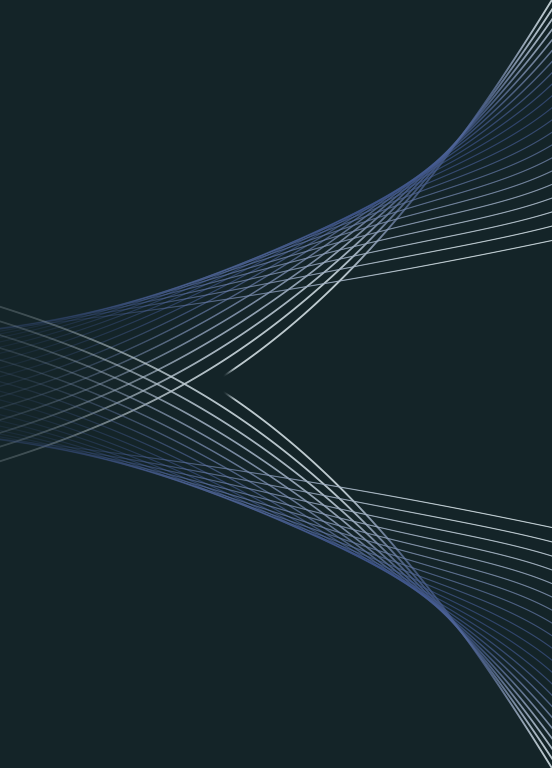
A WebGL 1 fragment shader for this background:

```glsl
precision highp float;
// Two mirrored wings of fine curved strands on a dark teal field.
// Each wing blends a steep and a flat guide curve with a bulge between them;
// strands shift from pale at the rims to blue inside and fade to the left.

uniform vec2 u_resolution;

const int STRANDS = 21;
const vec3 FIELD = vec3(0.078, 0.141, 0.157);
const vec3 BLUE = vec3(0.25, 0.34, 0.57);
const vec3 PALE = vec3(0.77, 0.82, 0.84);

// Guide curves: height above the middle, in canvas widths
float steepGuide(float x) {
  return -0.168 + x * (0.321 + x * (0.136 + 0.407 * x))
    + 0.2 * x * x * x * x * (1.0 - x);
}

float flatGuide(float x) {
  return 0.1 + x * (0.11 + 0.05 * x);
}

float bulge(float x) {
  float x3 = x * x * x;
  return 0.308 + x * (0.148 + x * (1.094 - 1.46 * x))
    - 1.6 * x3 * x3 * (1.0 - x);
}

// Height of the strand at blend s, from steep (0) to flat (1)
float strandHeight(float x, float s) {
  return mix(steepGuide(x), flatGuide(x), s) + bulge(x) * s * (1.0 - s);
}

// How pale a strand is: its rims are white, its middle is blue
float paleness(float x, float s) {
  float steepRim = 1.0 - smoothstep(0.0, 0.46, s);
  float flatRim = smoothstep(0.48, 1.0, s) * smoothstep(0.1, 0.85, x);
  float blueDip = smoothstep(0.6, 0.78, x) * (1.0 - smoothstep(0.85, 1.0, x));
  return max(steepRim * (1.0 - 0.85 * blueDip), flatRim);
}

// Opacity along a strand; the steepest one begins in a tapered tip
float strandFade(float x, float s, float pale) {
  float fromLeft = mix(0.24, 1.0, smoothstep(0.0, 0.42, x));
  float tip = s < 0.01 ? smoothstep(0.403, 0.43, x) : 1.0;
  return fromLeft * tip * mix(0.62, 0.95, pale);
}

float strokeCoverage(float dist, float width, float pixel) {
  float visibleWidth = max(width, pixel);
  float edge = smoothstep(-0.6 * pixel, 0.6 * pixel, 0.5 * visibleWidth - dist);
  return edge * width / visibleWidth;
}

// Paint one wing over the given colour
vec3 paintWing(vec3 color, vec2 p, float pixel) {
  const float STEP = 0.002;
  for (int i = 0; i < STRANDS; i++) {
    float s = float(i) / float(STRANDS - 1);
    float height = strandHeight(p.x, s);
    float slope = (strandHeight(p.x + STEP, s) - height) / STEP;
    float dist = abs(p.y - height) / sqrt(1.0 + slope * slope);
    float pale = paleness(p.x, s);
    float width = mix(0.0034, 0.0021, smoothstep(0.0, 0.5, s));
    float cover = strokeCoverage(dist, width, pixel);
    color = mix(color, mix(BLUE, PALE, pale), cover * strandFade(p.x, s, pale));
  }
  return color;
}

void main() {
  float pixel = 1.0 / u_resolution.x;
  vec2 p = vec2(gl_FragCoord.x, gl_FragCoord.y - 0.5 * u_resolution.y) * pixel;

  // Upper wing, then its reflection
  vec3 color = paintWing(FIELD, p, pixel);
  color = paintWing(color, vec2(p.x, -p.y), pixel);
  gl_FragColor = vec4(color, 1.0);
}
```
